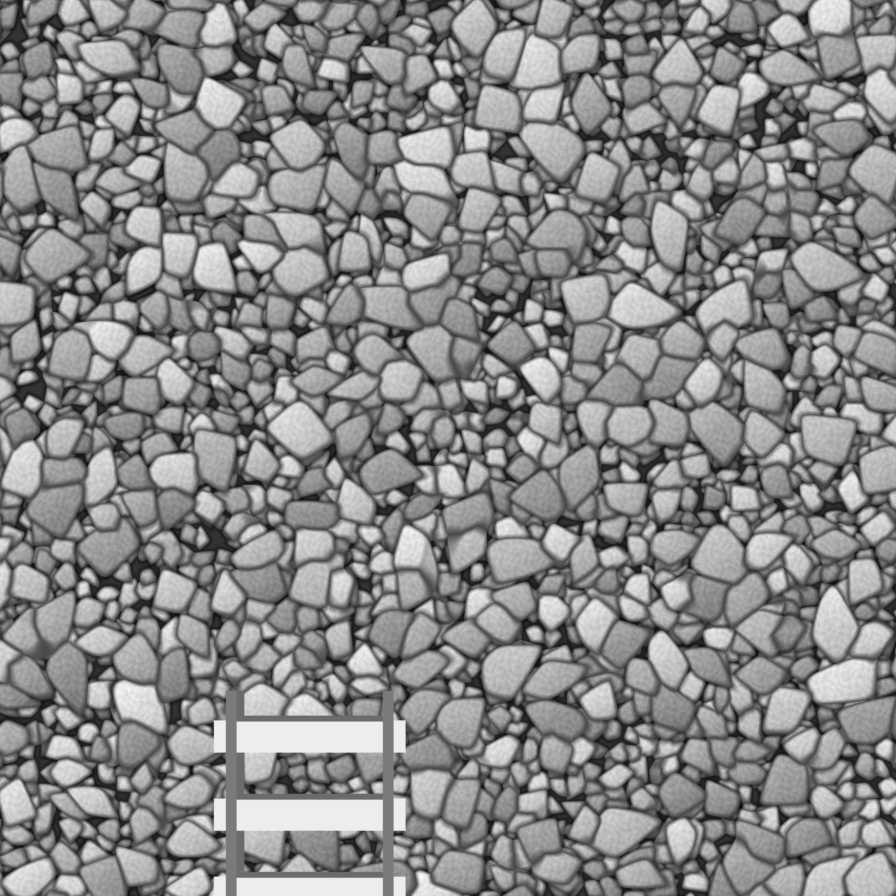
Reproduce this texture procedurally as a three.js fragment shader.

```glsl
varying vec2 vUv;

const float TAU = 6.2832;

// Stones, in canvas units
const float SMALL_COUNT = 46.0;
const float MEDIUM_COUNT = 33.0;
const float LARGE_COUNT = 22.0;
const float MEDIUM_SHARE = 0.6;
const float LARGE_SHARE = 0.42;
const float JITTER = 0.6;
const float EDGE_SOFTNESS = 0.0013;
const float RIM_WIDTH = 0.0058;
const float SHADOW_WIDTH = 0.006;
const float SHADOW_DEPTH = 0.4;
const vec2 LIGHT = vec2(-0.5, 0.85);

// Grey tones
const float GAP_TONE = 0.2;
const float RIM_TONE = 0.27;
const float DARK_STONE = 0.55;
const float PALE_STONE = 0.85;
const float MOTTLE = 0.035;
const float BOARD_TONE = 0.93;
const float POST_TONE = 0.48;
const float BACK_TONE = 0.42;

// Rack, in canvas units
const float RACK_X = 0.3457;
const float RACK_TOP = 0.229;
const float BOARD_Y = 0.178;
const float BOARD_STEP = 0.0872;
const float POST_SPREAD = 0.0876;
const float RACK_SOFTNESS = 0.001;

vec3 hash3(vec2 cell) {
  vec3 p = fract(cell.xyx * vec3(0.1031, 0.1030, 0.0973));
  p += dot(p, p.yxz + 33.33);
  return fract((p.xxy + p.yzz) * p.zyx);
}

// Rounded, uneven polygon: 1 on the outline of a unit stone
float stoneRadius(vec2 q, vec3 shape) {
  float turn = shape.x * TAU;
  float stretch = mix(0.85, 1.2, shape.y);
  q = mat2(cos(turn), sin(turn), -sin(turn), cos(turn)) * q;
  q *= vec2(stretch, 1.0 / stretch);
  float sum = 0.0;
  for (int i = 0; i < 6; i++) {
    float k = float(i);
    float a = k * TAU / 6.0 + 0.4 * sin(shape.y * 40.0 + k * 2.4);
    float reach = 1.0 + 0.2 * sin(shape.z * 50.0 + k * 3.7);
    sum += pow(max(dot(q, vec2(cos(a), sin(a))) * reach, 0.001), 7.0);
  }
  return pow(sum, 1.0 / 7.0);
}

// Fine surface spots from layered, warped sines
float mottle(vec2 p) {
  float coarse = sin(p.x * 310.0 + 3.0 * sin(p.y * 170.0))
               * sin(p.y * 290.0 + 3.0 * sin(p.x * 190.0));
  float fine = sin(p.x * 610.0 + p.y * 270.0 + 2.0 * coarse)
             * sin(p.y * 570.0 - p.x * 330.0);
  return coarse + 0.7 * fine;
}

// Lays one size of stones over the tone below
float addStones(float below, vec2 uv, float count, float share, float seed) {
  vec2 p = uv * count;
  vec2 home = floor(p);
  float nearest = 9.0, second = 9.0, size = 1.0;
  vec2 offset = vec2(0.0);
  vec3 shape = vec3(0.0);
  for (int y = -1; y <= 1; y++) {
    for (int x = -1; x <= 1; x++) {
      vec2 id = home + vec2(float(x), float(y)) + seed;
      vec3 place = hash3(id);
      if (place.z > share) continue;
      vec3 form = hash3(id + 71.0);
      float radius = mix(0.42, 0.66, place.z / share);
      vec2 q = (p - (id - seed) - 0.5 - JITTER * (place.xy - 0.5)) / radius;
      float d = stoneRadius(q, form);
      if (d < nearest) {
        second = nearest;
        nearest = d;
        size = radius;
        offset = q;
        shape = form;
      } else {
        second = min(second, d);
      }
    }
  }
  float toCanvas = size / count;
  float outline = (1.0 - nearest) * toCanvas;
  float border = min(outline, 0.5 * (second - nearest) * toCanvas);
  float slope = dot(offset, LIGHT);
  float face = mix(DARK_STONE, PALE_STONE, shape.z) + 0.075 * slope;
  face += MOTTLE * mottle(uv + shape.xy);
  float rim = smoothstep(-0.001, RIM_WIDTH * (1.0 - 0.3 * slope), border);
  float shadow = 1.0 - smoothstep(0.0, SHADOW_WIDTH, -outline);
  float cover = smoothstep(-EDGE_SOFTNESS, EDGE_SOFTNESS, outline);
  return mix(below * (1.0 - SHADOW_DEPTH * shadow), mix(RIM_TONE, face, rim), cover);
}

float box(vec2 p, vec2 center, vec2 halfSize) {
  vec2 d = abs(p - center) - halfSize;
  return 1.0 - smoothstep(-RACK_SOFTNESS, RACK_SOFTNESS, max(d.x, d.y));
}

// Slatted rack: back post, boards with rails, front posts
float addRack(float tone, vec2 uv) {
  vec2 p = vec2(uv.x - RACK_X, uv.y);
  tone = mix(tone, BACK_TONE, box(p, vec2(-0.079, 0.128), vec2(0.006, 0.101)));
  for (int i = 0; i < 3; i++) {
    float y = BOARD_Y - float(i) * BOARD_STEP;
    tone = mix(tone, BOARD_TONE, box(p, vec2(0.0, y), vec2(0.107, 0.018)));
    tone = mix(tone, BACK_TONE, box(p, vec2(0.0, y + 0.02), vec2(0.086, 0.0033)));
  }
  vec2 side = vec2(abs(p.x), p.y);
  return mix(tone, POST_TONE, box(side, vec2(POST_SPREAD, 0.0), vec2(0.006, RACK_TOP)));
}

void main() {
  float tone = addStones(GAP_TONE, vUv, SMALL_COUNT, 1.0, 11.0);
  tone = addStones(tone, vUv, MEDIUM_COUNT, MEDIUM_SHARE, 137.0);
  tone = addStones(tone, vUv, LARGE_COUNT, LARGE_SHARE, 291.0);
  gl_FragColor = vec4(vec3(addRack(tone, vUv)), 1.0);
}
```
